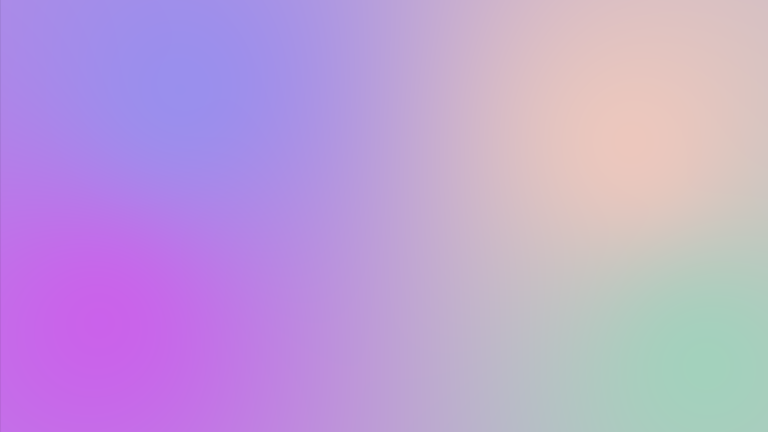
Reproduce this background procedurally as a Shadertoy shader.

```glsl
// Soft four-colour mesh gradient: blue, magenta, peach and green glows
const vec3 BLUE    = vec3(0.600, 0.560, 0.930);
const vec3 MAGENTA = vec3(0.793, 0.383, 0.920);
const vec3 PEACH   = vec3(0.928, 0.782, 0.742);
const vec3 GREEN   = vec3(0.637, 0.820, 0.738);

// Inverse-square falloff; the small softness keeps the centre finite
float glowWeight(vec2 p, vec2 centre, float softness) {
    vec2 offset = p - centre;
    return 1.0 / (dot(offset, offset) + softness);
}

// Adds a weighted colour: rgb holds the sum, w the total weight
vec4 weighted(vec3 colour, float weight) {
    return vec4(colour * weight, weight);
}

// Normalised blend of the four glows
vec3 meshGradient(vec2 p, float softness) {
    vec4 sum = weighted(BLUE, glowWeight(p, vec2(0.417, 0.790), softness));
    sum += weighted(MAGENTA, glowWeight(p, vec2(0.232, 0.255), softness));
    sum += weighted(PEACH, glowWeight(p, vec2(1.460, 0.670), softness));
    sum += weighted(GREEN, glowWeight(p, vec2(1.632, 0.155), softness));
    return sum.rgb / sum.w;
}

// Faint shade along the left border
float edgeShade(float x, float width, float strength) {
    return 1.0 - strength * (1.0 - smoothstep(0.0, width, x));
}

void mainImage(out vec4 fragColor, in vec2 fragCoord) {
    // Canvas units: height 1, width 16/9
    vec2 p = fragCoord / iResolution.xy * vec2(16.0 / 9.0, 1.0);
    vec3 colour = meshGradient(p, 0.002);
    colour *= edgeShade(p.x, 0.004, 0.08);
    fragColor = vec4(colour, 1.0);
}
```
